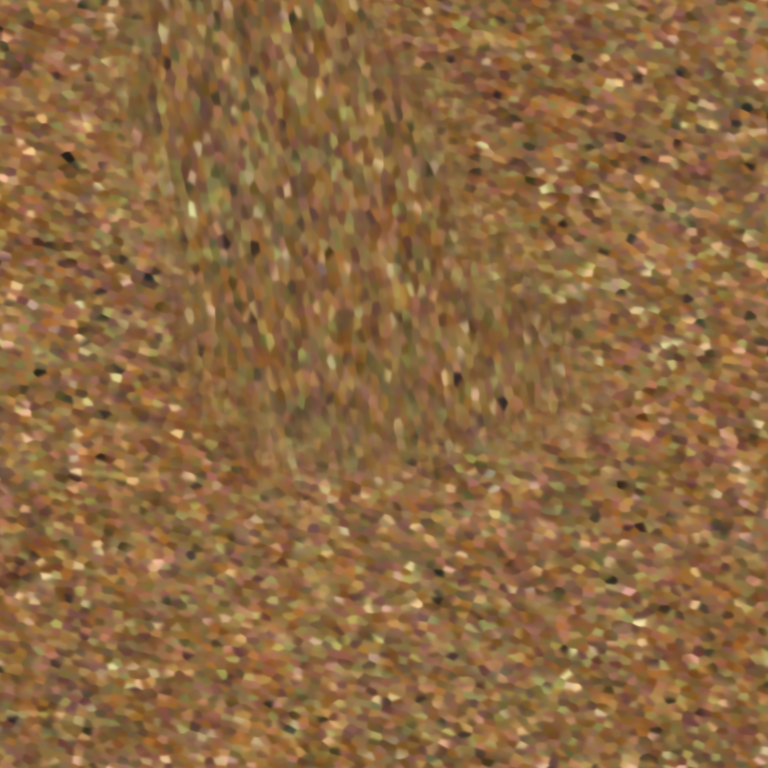
A WebGL 1 fragment shader for this texture:

```glsl
precision highp float;
// Soft-focus brown sand: slanted grains crossed by a smoother, upright-streaked band.

uniform vec2 u_resolution;

const vec3 MEAN_SAND = vec3(0.55, 0.405, 0.25);

vec3 hash3(vec2 cell, float seed) {
  vec3 q = fract(vec3(cell.xyx + seed) * vec3(0.1031, 0.1030, 0.0973));
  q += dot(q, q.yxz + 33.33);
  return fract((q.xxy + q.yzz) * q.zyx);
}

vec2 rotate(vec2 p, float angle) {
  float c = cos(angle), s = sin(angle);
  return vec2(c * p.x + s * p.y, c * p.y - s * p.x);
}

// Picks a mineral colour according to its share of the sand.
vec3 mineral(float pick) {
  vec3 c = vec3(0.56, 0.38, 0.20);
  c = mix(c, vec3(0.51, 0.40, 0.25), step(0.23, pick));
  c = mix(c, vec3(0.61, 0.47, 0.28), step(0.46, pick));
  c = mix(c, vec3(0.49, 0.33, 0.24), step(0.65, pick));
  c = mix(c, vec3(0.60, 0.41, 0.30), step(0.80, pick));
  return mix(c, vec3(0.61, 0.55, 0.32), step(0.93, pick));
}

// Colour of one grain, with rare pale glints and dark specks.
vec3 grainColor(vec2 cell, float seed) {
  vec3 h = hash3(cell, seed + 17.0);
  vec3 tint = hash3(cell, seed + 59.0) - 0.5;
  float glint = smoothstep(0.93, 1.0, h.y);
  float speck = smoothstep(0.08, 0.0, h.z);
  vec3 c = MEAN_SAND + (mineral(h.x) - MEAN_SAND) * 1.05;
  c *= 1.0 + 0.40 * (h.y - 0.5) - 0.50 * speck;
  c += tint * vec3(0.05, 0.04, 0.07) + speck * vec3(0.0, 0.02, 0.03);
  return c + glint * vec3(0.21, 0.24, 0.25);
}

// Blurred cellular noise: grain colours blended by distance to their centres.
vec3 grains(vec2 p, float seed) {
  vec2 base = floor(p);
  vec3 sum = vec3(0.0);
  float total = 0.0;
  for (int j = -1; j <= 1; j++) {
    for (int i = -1; i <= 1; i++) {
      vec2 cell = base + vec2(float(i), float(j));
      vec2 offset = cell + 0.1 + 0.8 * hash3(cell, seed).xy - p;
      float weight = exp(-4.6 * dot(offset, offset));
      sum += weight * grainColor(cell, seed);
      total += weight;
    }
  }
  return sum / total;
}

// Fine grains over larger clumps, stretched along the given angle.
vec3 sand(vec2 uv, float angle, vec2 density, float seed) {
  vec2 p = rotate(uv, angle);
  vec3 fine = grains(p * density, seed);
  vec3 clumps = grains(p * density * 0.43, seed + 131.0);
  return fine + 0.32 * (clumps - MEAN_SAND);
}

// Layered sines, roughly -1 to 1, for slow changes of tone.
float drift(vec2 p) {
  return 0.5 * sin(p.x * 1.3 + 2.0 * sin(p.y * 0.8))
       + 0.3 * sin(p.y * 2.1 - p.x * 1.7 + 1.0)
       + 0.2 * sin(p.x * 3.9 + p.y * 3.1 + 4.0);
}

// Diagonal band from the upper left down to the middle.
float bandMask(vec2 uv) {
  float wobble = 0.04 * drift(uv * 9.0);
  float left = uv.x - 0.14 - 0.25 * (1.0 - uv.y);
  float right = 0.50 + 0.50 * (1.0 - uv.y) - uv.x;
  float bottom = uv.y - 0.32 - 0.25 * (uv.x - 0.2);
  float inside = min(min(left, right), bottom) + wobble;
  return smoothstep(-0.06, 0.08, inside);
}

void main() {
  vec2 uv = gl_FragCoord.xy / u_resolution;

  vec3 slanted = sand(uv, -0.3, vec2(82.0, 116.0), 7.0);
  vec3 upright = sand(uv, 1.74, vec2(66.0, 112.0), 71.0);
  upright = mix(MEAN_SAND, upright, 0.9) * vec3(0.95, 0.97, 0.96);

  vec3 color = mix(slanted, upright, bandMask(uv));
  color *= 1.0 + 0.03 * drift(uv * 5.0 + 2.0);
  color += drift(uv * 7.0 + 8.0) * vec3(0.010, -0.002, -0.008);

  gl_FragColor = vec4(clamp(color, 0.0, 1.0), 1.0);
}
```
